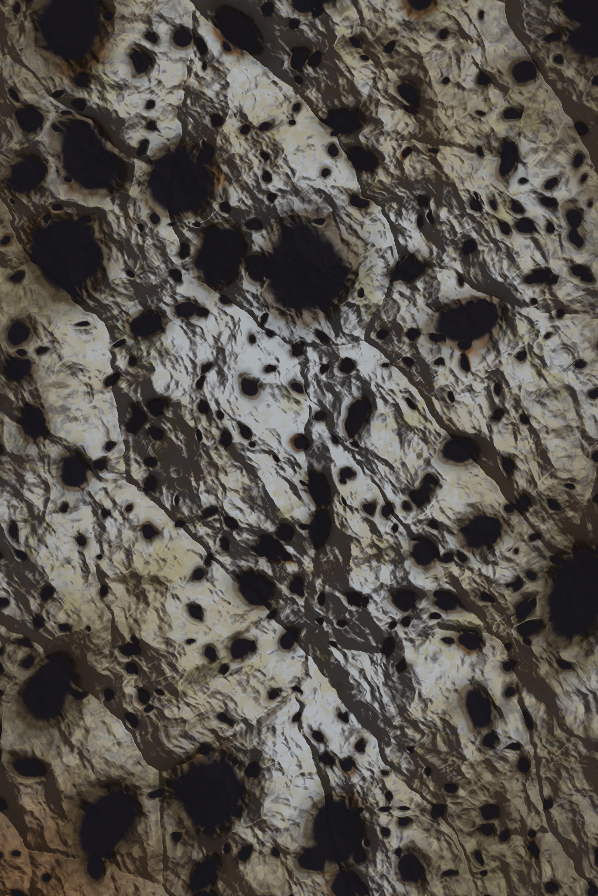
This texture is drawn by a WebGL 1 fragment shader. Its source:

```glsl
precision highp float;
// Weathered, pitted cliff face. Stretched cells form slanting boulders, finer cells
// give a scalloped grain, and scattered ellipses carve hollows at three sizes.
// The relief is lit from the upper right and tinted with cool and warm stone.
uniform vec2 u_resolution;

#define BOULDER_SCALE 5.5
#define BOULDER_SLOPE 0.55
#define GRAIN_SCALE 13.0
#define GRAIN_SLOPE 0.42
#define PIT_SCALE 6.6
#define PIT_DEPTH 0.026
#define WARP 0.013
#define LIGHT vec3(0.50, 0.40, 0.77)
#define SHADOW vec3(0.085, 0.08, 0.10)
#define WALL vec3(0.33, 0.26, 0.19)
#define RUST vec3(0.52, 0.29, 0.13)
#define LICHEN vec3(0.55, 0.53, 0.36)

const mat2 TURN = mat2(0.80, 0.60, -0.60, 0.80);
const mat2 SLANT = mat2(0.55, 0.835, -0.835, 0.55);

vec2 hash2(vec2 p) {
  vec3 q = fract(p.xyx * vec3(0.1031, 0.1030, 0.0973));
  q += dot(q, q.yzx + 33.33);
  return fract((q.xx + q.yz) * q.zy);
}

// Layered sines, roughly -1 to 1, each layer bent by the one before
float waves(vec2 p) {
  float sum = 0.0, amp = 0.55;
  for (int i = 0; i < 4; i++) {
    p = TURN * p * 1.87 + 0.9 * sin(p.yx * 1.3) + 1.7;
    sum += amp * sin(p.x) * cos(p.y);
    amp *= 0.62;
  }
  return sum;
}

// Cellular noise: nearest distance, second distance, random value of the cell
vec3 cells(vec2 p) {
  vec2 base = floor(p);
  vec3 near = vec3(9.0, 9.0, 0.0);
  for (int j = -1; j <= 1; j++)
    for (int i = -1; i <= 1; i++) {
      vec2 id = base + vec2(float(i), float(j));
      vec2 rnd = hash2(id + 71.0);
      float d = length(id + rnd - p);
      if (d < near.x) near = vec3(d, near.x, rnd.x);
      else near.y = min(near.y, d);
    }
  return near;
}

// Scattered hollows: 1 at a centre, 0 on the rim, -1 far outside
float pits(vec2 p, float scale, float share) {
  vec2 q = p * scale, base = floor(q);
  float best = -1.0;
  for (int j = -1; j <= 1; j++)
    for (int i = -1; i <= 1; i++) {
      vec2 id = base + vec2(float(i), float(j));
      vec2 place = hash2(id + scale), form = hash2(id + scale + 57.0);
      vec2 o = q - id - 0.2 - 0.6 * place;
      float a = 6.2832 * form.x;
      o = mat2(cos(a), sin(a), -sin(a), cos(a)) * o;
      o.y *= 1.0 + 0.7 * form.y;
      float radius = mix(0.17, 0.44, fract(place.x * 7.0 + form.y));
      if (fract(place.y * 13.0 + form.x) < share)
        best = max(best, 1.0 - length(o) / radius);
    }
  return best;
}

// Height of the rock; hollow receives how deep the point lies inside a pit
float relief(vec2 p, out float hollow) {
  vec2 bent = p + WARP * vec2(waves(p * 9.0), waves(p * 9.0 + 40.0));
  vec2 w = bent + 0.18 * WARP * vec2(waves(p * 45.0), waves(p * 45.0 + 17.0));

  // Boulders, longer along the slanting fracture direction
  vec2 along = SLANT * w;
  vec3 block = cells(along * vec2(0.72, 1.25) * BOULDER_SCALE);
  float h = -BOULDER_SLOPE * block.x * block.x / BOULDER_SCALE;
  h -= 0.005 * (1.0 - smoothstep(0.0, 0.07, block.y - block.x));
  h += 0.016 * waves(p * 7.0 + 5.0);

  // Scalloped grain with sharp crests, drawn out the same way
  vec2 g = along * vec2(0.80, 1.15);
  float scale = GRAIN_SCALE, steep = GRAIN_SLOPE;
  for (int i = 0; i < 4; i++) {
    g += 3.1;
    h += steep * cells(g * scale).x / scale;
    scale *= 2.15;
    steep *= 0.92;
  }

  vec2 rim = mix(bent, w, 0.5);
  float big = pits(rim, PIT_SCALE, 0.42);
  float mid = pits(rim + 2.3, PIT_SCALE * 2.5, 0.38);
  float small = pits(rim + 5.9, PIT_SCALE * 5.8, 0.32);
  h -= PIT_DEPTH * (smoothstep(-0.6, 0.6, big) + 0.4 * smoothstep(-0.4, 0.5, mid)
     + 0.16 * smoothstep(-0.3, 0.5, small));
  hollow = max(big, max(0.9 * mid, 0.8 * small));
  return h;
}

void main() {
  vec2 p = gl_FragCoord.xy / u_resolution.y;
  vec2 uv = gl_FragCoord.xy / u_resolution;
  vec2 e = vec2(0.0016, 0.0);
  float hollow, unused;
  float h = relief(p, hollow);
  vec2 slope = vec2(relief(p + e.xy, unused), relief(p + e.yx, unused)) - h;
  vec3 normal = normalize(vec3(-slope / e.x, 1.0));
  float lit = max(dot(normal, normalize(LIGHT)), 0.0);

  // Weathered mottling and broad shade towards the corners
  float patches = waves(p * 6.0 + 11.0);
  float speck = cells(TURN * p * 150.0 + 2.0 * patches).z - 0.5;
  float edge = length((uv - vec2(0.50, 0.53)) * vec2(1.5, 1.25));
  float tone = lit + 0.22 * speck + 0.10 * waves(p * 38.0) + 0.02;
  tone *= 1.06 - 0.38 * smoothstep(0.30, 0.95, edge + 0.2 * patches);

  // Cool stone in the middle, warm stone around it
  float warmth = smoothstep(-0.15, 0.85, 0.7 * edge + 0.5 * patches + 0.5 * speck);
  vec3 deep = mix(vec3(0.20, 0.19, 0.19), vec3(0.21, 0.17, 0.14), warmth);
  vec3 middle = mix(vec3(0.41, 0.40, 0.40), vec3(0.39, 0.35, 0.28), warmth);
  vec3 pale = mix(vec3(0.67, 0.69, 0.71), vec3(0.62, 0.59, 0.50), warmth);
  vec3 color = mix(deep, middle, smoothstep(0.15, 0.62, tone));
  color = mix(color, pale, smoothstep(0.52, 0.98, tone));
  float lichen = smoothstep(0.35, 0.8, waves(p * 17.0 + 23.0) + 0.4 * speck);
  color = mix(color, LICHEN * (0.3 + 0.75 * tone), 0.35 * lichen);

  // Rusty stains by the hollows and at the foot
  float stain = smoothstep(0.4, 0.8, waves(p * 12.0 + 31.0)) * smoothstep(-0.3, 0.1, hollow);
  float foot = 1.0 - smoothstep(0.05, 0.32, length(uv * vec2(0.8, 1.6)));
  color = mix(color, RUST * (0.2 + 0.9 * tone), max(0.7 * stain, 0.4 * foot));

  // Pits: shaded surround, brown wall, dark core
  color *= 1.0 - 0.18 * smoothstep(-0.6, 0.0, hollow);
  float wall = smoothstep(-0.06, 0.08, hollow);
  color = mix(color, mix(color, WALL, 0.6) * (0.35 + 0.65 * tone), wall);
  color = mix(color, SHADOW, 0.95 * smoothstep(0.06, 0.26, hollow - 0.10 * lit));
  gl_FragColor = vec4(color, 1.0);
}
```
